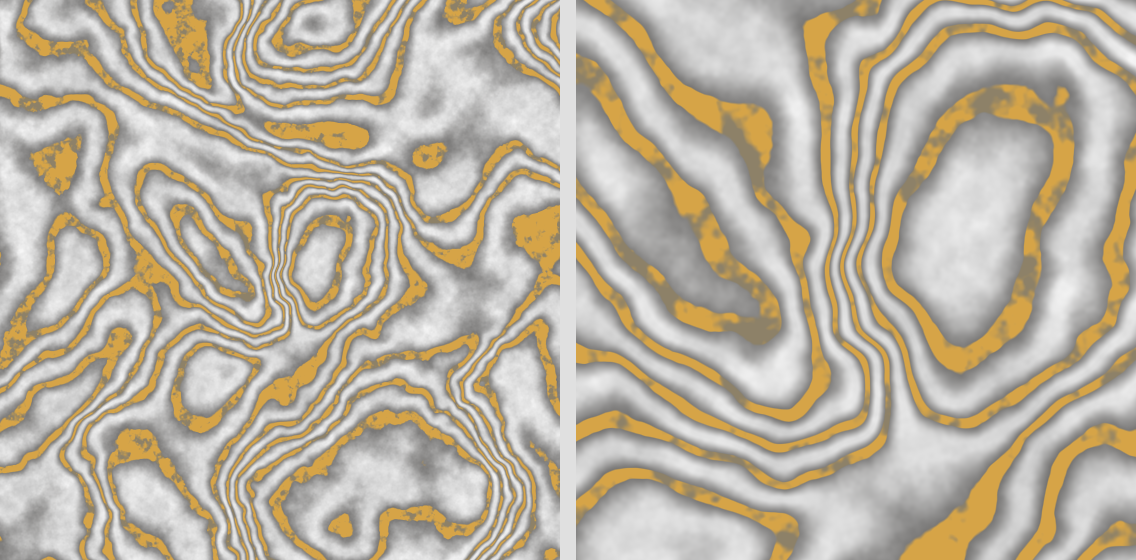
Left: the whole. Right: its middle third, enlarged.
A Shadertoy shader for this texture:

```glsl
const vec3 GOLD = vec3(0.84, 0.645, 0.28);
const vec3 TARNISH = vec3(0.50, 0.48, 0.43);
const vec3 SHADOW = vec3(0.46, 0.455, 0.45);
const vec3 SILVER = vec3(0.86);

vec3 hash3(vec2 p) {
    vec3 q = fract(p.xyx * vec3(0.1031, 0.1030, 0.0973));
    q += dot(q, q.yxz + 33.33);
    return fract((q.xxy + q.yzz) * q.zyx);
}

float valueNoise(vec2 p) {
    vec2 cell = floor(p);
    vec2 f = fract(p);
    f = f * f * (3.0 - 2.0 * f);
    float low = mix(hash3(cell).x, hash3(cell + vec2(1, 0)).x, f.x);
    float high = mix(hash3(cell + vec2(0, 1)).x, hash3(cell + vec2(1, 1)).x, f.x);
    return mix(low, high, f.y);
}

float fbm(vec2 p, int octaves) {
    float sum = 0.0, amplitude = 0.5, total = 0.0;
    for (int i = 0; i < octaves; i++) {
        sum += amplitude * valueNoise(p);
        total += amplitude;
        amplitude *= 0.6;
        p = mat2(1.6, 1.2, -1.2, 1.6) * p + 17.3;
    }
    return sum / total;
}

// Layered sines bend the plateaus
vec2 bend(vec2 p, float amount) {
    p += amount * sin(p.yx * vec2(1.7, 2.1) + vec2(0.6, 2.4));
    return p + 0.4 * amount * sin(p.yx * vec2(4.3, 3.7) + vec2(3.1, 1.2));
}

// Softly blended cellular plateaus, each with its own height and tilt
float terrain(vec2 p, float steepness, float range, float tilt) {
    vec2 base = floor(p);
    float sum = 0.0, total = 0.0;
    for (int y = -2; y <= 2; y++) {
        for (int x = -2; x <= 2; x++) {
            vec2 cell = base + vec2(x, y);
            vec3 rnd = hash3(cell + 40.0);
            vec2 offset = p - cell - 0.1 - 0.8 * rnd.xy;
            vec2 slope = hash3(cell + 91.0).xy - 0.5;
            float weight = exp(-steepness * dot(offset, offset));
            sum += weight * (range * rnd.z + tilt * dot(slope, offset));
            total += weight;
        }
    }
    return sum / total;
}

void mainImage(out vec4 fragColor, in vec2 fragCoord) {
    vec2 uv = fragCoord / iResolution.y;

    // Contour height, with small wobbles in position and level
    vec2 wobble = vec2(fbm(uv * 13.0, 3), fbm(uv * 13.0 + 50.0, 3)) - 0.5;
    vec2 p = bend(uv * 4.6, 0.22) + 0.22 * wobble;
    float height = terrain(p, 4.2, 8.5, 2.6);
    height += 1.5 * (fbm(uv * 8.0 + 9.0, 2) - 0.5);

    // Distance from the nearest vein: 0 on it, 1 halfway to the next
    float distanceToVein = 2.0 * abs(fract(height) - 0.5);
    float softness = max(0.025, 1.5 * fwidth(height));

    // Cloudy silver bands
    float cloud = fbm(uv * 22.0 + 5.0, 5) - 0.5;
    float grain = fbm(uv * 75.0, 3) - 0.5;
    float light = smoothstep(0.1, 0.9, distanceToVein + 0.12 * grain);
    vec3 color = mix(SHADOW, SILVER, light);
    color += (0.22 * cloud + 0.12 * grain) * mix(0.5, 1.0, light);

    // Speckled gold veins
    float edge = distanceToVein + 0.14 * grain;
    float vein = 1.0 - smoothstep(0.24 - softness, 0.24 + softness, edge);
    float speckle = smoothstep(-0.02, 0.24, grain + 0.5 * cloud);
    vec3 metal = mix(GOLD, TARNISH, 0.85 * speckle);
    color = mix(color, metal, vein);

    fragColor = vec4(clamp(color, 0.0, 1.0), 1.0);
}
```
